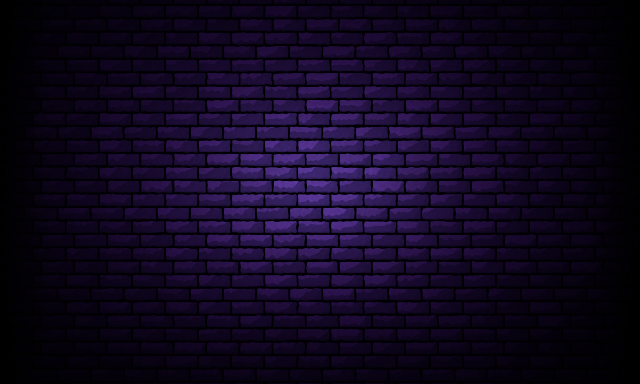
Reproduce this texture procedurally as a WebGL 2 fragment shader.

```glsl
#version 300 es
precision highp float;

uniform vec2 u_resolution;
out vec4 fragColor;

// Wall layout, as fractions of the canvas
const vec2 BRICK_PITCH = vec2(0.0517, 0.03507);
const vec2 WALL_START = vec2(0.3613, 0.0129); // a joint, measured from the top left
const float BRICK_ASPECT = 2.46;              // width over height of one cell
const vec2 JOINT = vec2(0.07, 0.075);         // half joint, in row heights
const float CORNER = 0.09;
const float EDGE_WOBBLE = 0.07;
const float TILT = 0.025;

// Light
const vec2 GLOW_CENTER = vec2(0.49, 0.535);
const vec3 WIDE_FALLOFF = vec3(2.1, 2.3, 1.75);
const float VERTICAL_FALLOFF = 0.65;
const float CORE_FALLOFF = 8.0;
const float SIDE_FADE = 0.09;

// Colours
const vec3 MORTAR = vec3(0.006, 0.001, 0.018);
const vec3 PURPLE = vec3(0.150, 0.055, 0.265);
const vec3 CORE_BLUE = vec3(0.075, 0.090, 0.150);
const vec3 FACET_GAIN = vec3(1.48, 1.42, 1.36);

float hash(vec2 p) {
    vec3 q = fract(p.xyx * vec3(0.1031, 0.1030, 0.0973));
    q += dot(q, q.yzx + 33.33);
    return fract((q.x + q.y) * q.z);
}

vec2 gradient(vec2 cell) {
    float angle = 6.2832 * hash(cell);
    return vec2(cos(angle), sin(angle));
}

float gradientNoise(vec2 p) {
    vec2 i = floor(p), f = p - i;
    vec2 w = f * f * f * (f * (f * 6.0 - 15.0) + 10.0);
    vec2 e = vec2(0.0, 1.0);
    float low = mix(dot(gradient(i), f), dot(gradient(i + e.yx), f - e.yx), w.x);
    float high = mix(dot(gradient(i + e.xy), f - e.xy), dot(gradient(i + e.yy), f - e.yy), w.x);
    return mix(low, high, w.y);
}

float roundedBox(vec2 p, vec2 halfSize, float radius) {
    vec2 d = abs(p) - halfSize + radius;
    return length(max(d, 0.0)) + min(max(d.x, d.y), 0.0) - radius;
}

// Bond pattern repeats every six rows: every other row steps a quarter brick
float rowShift(float row) {
    float phase = mod(row, 6.0);
    if (mod(row, 2.0) < 0.5) return 0.0;
    return abs(phase - 3.0) < 0.5 ? -0.25 : 0.25;
}

void main() {
    vec2 uv = gl_FragCoord.xy / u_resolution;
    float pixel = 1.0 / (u_resolution.y * BRICK_PITCH.y);

    // Cell of the current brick
    vec2 grid = (vec2(uv.x, 1.0 - uv.y) - WALL_START) / BRICK_PITCH;
    float row = floor(grid.y);
    grid.x -= rowShift(row);
    vec2 id = vec2(floor(grid.x), row) + 60.0;
    vec2 cell = fract(grid);
    cell.y = 1.0 - cell.y;
    vec2 local = (cell - 0.5) * vec2(BRICK_ASPECT, 1.0);
    vec2 seed = id * vec2(7.3, 5.7);

    // Brick outline, slightly tilted and chipped
    float tilt = (hash(id + 3.0) - 0.5) * 2.0 * TILT;
    vec2 tilted = local + tilt * vec2(-local.y, local.x);
    float chips = EDGE_WOBBLE * gradientNoise(local * 2.6 + seed);
    float outline = roundedBox(tilted, vec2(0.5 * BRICK_ASPECT, 0.5) - JOINT, CORNER) + chips;
    float brick = 1.0 - smoothstep(-0.5 * pixel, 0.5 * pixel, outline);

    // Lit upper facet: a wavy lower edge that climbs to the right
    float climb = mix(0.38, 0.95, hash(id + 11.0));
    float base = mix(0.28, 0.68, hash(id + 23.0));
    float ripple = 0.26 * gradientNoise(vec2(local.x * 2.8, 0.4) + seed);
    float facetEdge = base + ripple + 0.65 * smoothstep(climb - 0.22, climb + 0.22, cell.x);
    float facet = smoothstep(-0.5 * pixel, 0.5 * pixel, cell.y - facetEdge);

    // Slanted shade on the right end and a soft shadow along the foot
    float shade = smoothstep(-0.04, 0.04, cell.x - 0.74 - 0.2 * cell.y);
    float foot = 1.0 - smoothstep(0.06, 0.24, cell.y);
    float tone = mix(0.92, 1.08, hash(id + 37.0));
    tone *= (1.0 - 0.09 * shade) * (1.0 - 0.3 * foot);
    tone *= 1.0 + 0.1 * gradientNoise(local * 4.0 + seed);

    // Wide purple light with a bluish core, dark at both sides
    vec2 offset = (uv - GLOW_CENTER) * 2.0;
    float spread = offset.x * offset.x + VERTICAL_FALLOFF * offset.y * offset.y;
    vec3 light = PURPLE * exp(-WIDE_FALLOFF * spread);
    light += CORE_BLUE * exp(-CORE_FALLOFF * spread);
    light *= smoothstep(-0.01, SIDE_FADE, min(uv.x, 1.0 - uv.x));

    vec3 face = light * tone * mix(vec3(1.0), FACET_GAIN, facet);
    vec3 color = mix(MORTAR * exp(-spread), face, brick);
    fragColor = vec4(color, 1.0);
}
```
